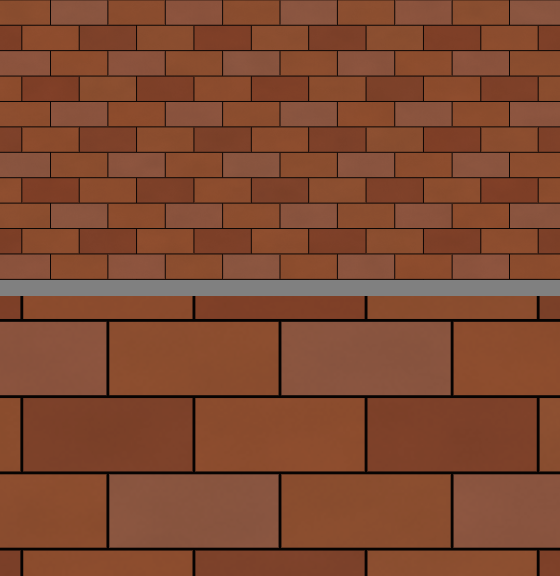
Top, the full canvas; bottom, a detail of the centre.
Give the GLSL for this texture, as a WebGL 2 fragment shader.

```glsl
#version 300 es
precision highp float;
// Running-bond wall of clay bricks in alternating tones with thin dark joints.

#define BRICK_SIZE vec2(0.2049, 0.09076) // pitch, in canvas heights
#define BASE_LINE 0.0023                 // height of the lowest joint
#define JOINT_WIDTH 0.0034
#define JOINT_COLOR vec3(0.025, 0.010, 0.008)
#define CLAY_COLOR vec3(0.545, 0.300, 0.180)
#define MAUVE_COLOR vec3(0.540, 0.328, 0.243)
#define DARK_COLOR vec3(0.490, 0.250, 0.157)
#define HUE_DRIFT 0.020                  // tone change between bricks
#define MOTTLE 0.030                     // soft stains inside a brick
#define GRAIN 0.016                      // fine surface texture

uniform vec2 u_resolution;
out vec4 outColor;

float hash(vec2 p) {
    return fract(sin(dot(p, vec2(127.1, 311.7))) * 43758.5453);
}

float valueNoise(vec2 p) {
    vec2 i = floor(p);
    vec2 f = fract(p);
    f = f * f * (3.0 - 2.0 * f);
    float low = mix(hash(i), hash(i + vec2(1.0, 0.0)), f.x);
    float high = mix(hash(i + vec2(0.0, 1.0)), hash(i + vec2(1.0)), f.x);
    return mix(low, high, f.y);
}

float fbm(vec2 p) {
    float sum = 0.0;
    float weight = 0.5;
    for (int octave = 0; octave < 3; octave++) {
        sum += weight * valueNoise(p);
        p = p * 2.0 + 17.3;
        weight *= 0.5;
    }
    return sum / 0.875;
}

// Every second brick is plain clay; the others are mauve or dark by course.
vec3 brickColor(vec2 id, vec2 p) {
    float accent = mod(id.x + floor(id.y * 0.5), 2.0);
    vec3 accentColor = mix(MAUVE_COLOR, DARK_COLOR, mod(id.y, 2.0));
    vec3 color = mix(CLAY_COLOR, accentColor, accent);

    // Each brick leans slightly towards red or ochre.
    float lean = hash(id + 3.7) - 0.5;
    color += HUE_DRIFT * lean * vec3(0.5, -0.5, -0.6);

    // Stains are shifted per brick so they stop at the joints.
    vec2 shift = 40.0 * vec2(hash(id), hash(id + 9.1));
    float stain = fbm(p * vec2(12.0, 20.0) + shift) - 0.5;
    float blush = valueNoise(p * 11.0 + shift.yx) - 0.5;
    color *= 1.0 + MOTTLE * stain * 2.0;
    color += MOTTLE * 0.4 * blush * vec3(0.2, 0.3, 0.7);
    return color * (1.0 + GRAIN * (valueNoise(p * 260.0) - 0.5));
}

// Pixel coverage of a joint whose centre lies at the given distance.
float jointCoverage(float dist, float pixel) {
    float cover = (0.5 * JOINT_WIDTH - dist) / pixel + 0.5;
    return clamp(cover, 0.0, min(1.0, JOINT_WIDTH / pixel));
}

void main() {
    float pixel = 1.0 / u_resolution.y;
    vec2 p = gl_FragCoord.xy * pixel;
    p.x -= 0.5 * u_resolution.x * pixel;

    // Courses are shifted by half a brick in turn.
    vec2 grid = (p - vec2(0.0, BASE_LINE)) / BRICK_SIZE;
    grid.x += 0.5 * mod(floor(grid.y), 2.0);
    vec2 id = floor(grid);
    vec2 local = fract(grid);
    vec2 edge = min(local, 1.0 - local) * BRICK_SIZE;

    vec3 color = brickColor(id, p);
    float joint = max(jointCoverage(edge.x, pixel), jointCoverage(edge.y, pixel));
    outColor = vec4(mix(color, JOINT_COLOR, joint), 1.0);
}
```
